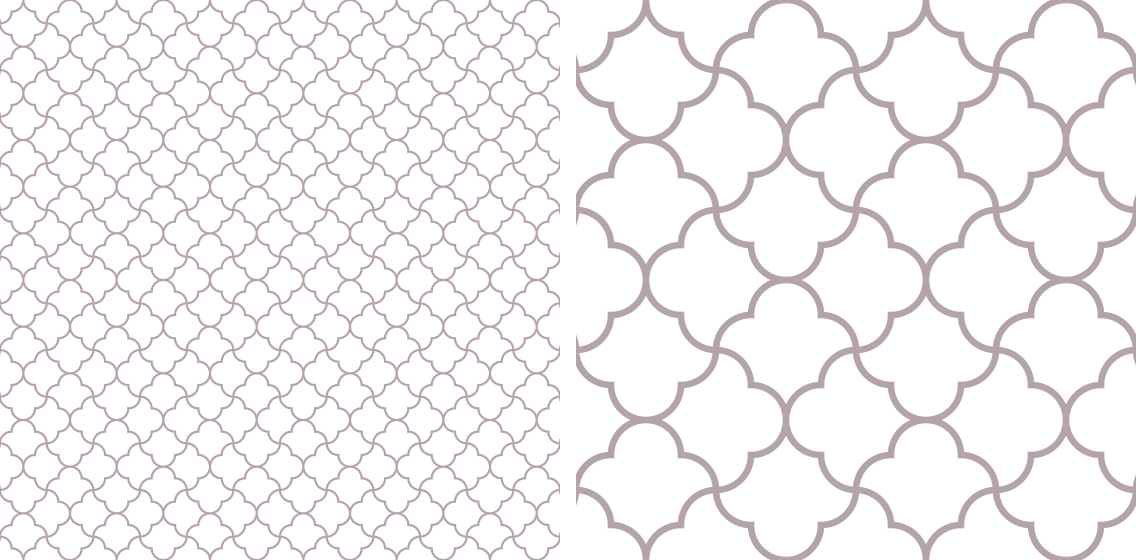
Left, the full canvas; right, a detail of the centre.
Give the GLSL for this pattern, as a WebGL 2 fragment shader.

```glsl
#version 300 es
precision highp float;

#define CELLS 12.0        // mirrored cells along each side (two per repeat)
#define HALF_LINE 0.094   // half line width, in lobe radii
#define LINE_COLOR vec3(0.71, 0.64, 0.67)
#define GROUND_COLOR vec3(1.0)

uniform vec2 u_resolution;
out vec4 fragColor;

// Distance to the upper-left quarter of a unit circle, with square ends
float quarterArc(vec2 p, vec2 center) {
    vec2 d = p - center;
    if (d.x <= 0.0 && d.y >= 0.0) return abs(length(d) - 1.0);
    vec2 toTop = abs(d - vec2(0.0, 1.0));
    vec2 toLeft = abs(d + vec2(1.0, 0.0));
    return min(max(toTop.x, toTop.y), max(toLeft.x, toLeft.y));
}

// Four scalloped arms turning about the center of a cell four radii wide
float scallopArms(vec2 p) {
    float dist = 1e3;
    for (int arm = 0; arm < 4; arm++) {
        dist = min(dist, quarterArc(p, vec2(1.0, 0.0)));
        dist = min(dist, quarterArc(p, vec2(2.0, 1.0)));
        p = vec2(-p.y, p.x);
    }
    return dist;
}

void main() {
    vec2 uv = gl_FragCoord.xy / u_resolution;
    vec2 grid = uv * CELLS + vec2(0.5, 0.0);
    vec2 cell = floor(grid);
    vec2 local = (fract(grid) - 0.5) * 4.0;

    // Mirror every other cell so that the lobes close across the borders
    if (mod(cell.x + cell.y, 2.0) > 0.5) local.x = -local.x;

    float pixel = 4.0 * CELLS / min(u_resolution.x, u_resolution.y);
    float ink = clamp((HALF_LINE - scallopArms(local)) / pixel + 0.5, 0.0, 1.0);
    fragColor = vec4(mix(GROUND_COLOR, LINE_COLOR, ink), 1.0);
}
```
